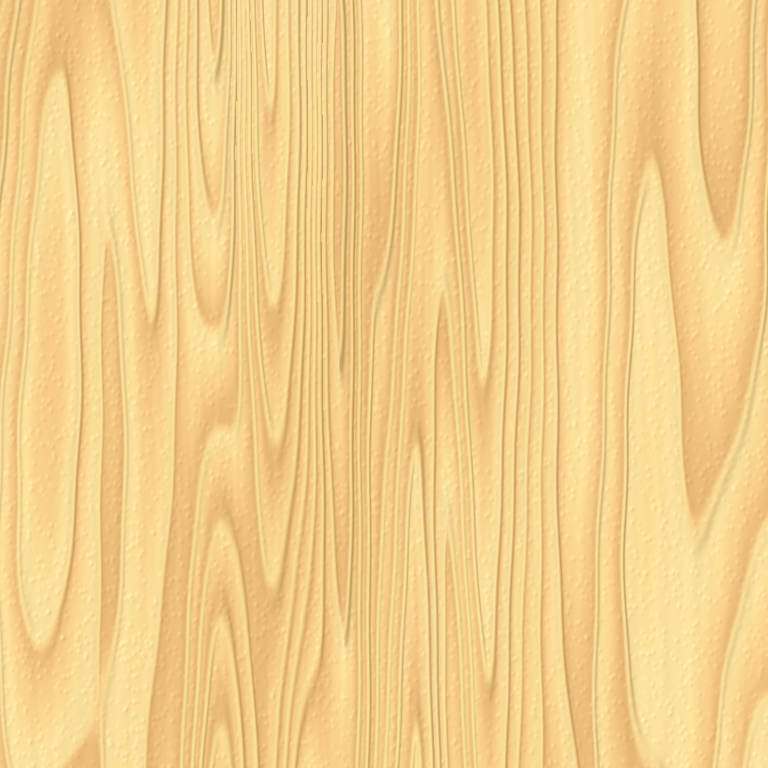
Write a Shadertoy shader that draws this texture.

```glsl
// Pale pine board with long vertical grain, embossed ridges and small raised pores.
#define WAVES 16             // sines layered into the growth rings
#define RING_GAIN 16.5       // how many rings cross the board
#define STRETCH 7.0          // length of the grain against its width
#define RIDGE_WIDTH 0.0021
#define SHADOW_WIDTH 0.0015
#define PORE_CELLS 118.0
#define PORE_RELIEF 0.19
#define ORANGE vec3(0.922, 0.735, 0.475)
#define HONEY vec3(0.978, 0.812, 0.550)
#define CREAM vec3(0.986, 0.885, 0.612)
#define RIDGE_COLOR vec3(0.995, 0.905, 0.625)
#define SHADOW_COLOR vec3(0.700, 0.550, 0.310)

const float TAU = 6.28318;

float hash(vec2 p) {
    vec3 q = fract(vec3(p.xyx) * 0.1031);
    q += dot(q, q.yzx + 33.33);
    return fract((q.x + q.y) * q.z);
}

// Layered sines: ring height in x, its slope across and along the board in yz.
vec3 growthField(vec2 p) {
    vec3 field = vec3(0.0);
    for (int i = 0; i < WAVES; i++) {
        float n = float(i);
        float across = 13.0 * exp(1.7 * (n + hash(vec2(n, 3.0))) / float(WAVES));
        float along = (2.0 * hash(vec2(n, 17.0)) - 1.0) * (2.1 + 0.035 * across);
        float angle = across * p.x + along * p.y + TAU * hash(vec2(n, 41.0));
        float size = RING_GAIN / across;
        field += size * vec3(sin(angle), cos(angle) * vec2(across, along));
    }
    return field;
}

// Cellular noise: scattered domes, lit from the upper left.
float poreLight(vec2 p) {
    vec2 cell = floor(p);
    float light = 0.0;
    for (int y = -1; y <= 1; y++) {
        for (int x = -1; x <= 1; x++) {
            vec2 id = cell + vec2(x, y);
            vec2 center = id + vec2(hash(id), hash(id + 71.0));
            vec2 away = (p - center) * vec2(1.0, 0.85);
            float strength = smoothstep(0.2, 1.0, hash(id + 139.0));
            float dome = exp(-10.0 * dot(away, away));
            light += strength * dome * (dot(away, vec2(-1.6, 1.1)) + 0.05);
        }
    }
    return light;
}

void mainImage(out vec4 fragColor, in vec2 fragCoord) {
    vec2 uv = fragCoord / iResolution.xy;

    // Gentle waver of the fibres, and grain packed tighter near the heart
    vec2 p = uv;
    p.x += 0.003 * sin(7.0 * uv.y + 9.0 * uv.x) + 0.001 * sin(29.0 * uv.y + 31.0 * uv.x);
    float heart = TAU * (uv.x - 0.45);
    p.x += 0.07 * sin(heart);

    // Signed distance to the nearest ring edge
    vec3 field = growthField(p);
    field.y *= 1.0 + 0.07 * TAU * cos(heart);
    float ring = floor(field.x + 0.5);
    float offset = field.x - ring;
    float slope = length(vec2(field.y, STRETCH * field.z)) + 0.5;
    float steep = abs(field.y) / slope;
    float edge = offset / slope * sign(field.y);

    // Sawtooth tone: each ring fades from orange to cream
    float soft = clamp(0.002 * slope, 0.05, 0.35);
    float saw = offset + 0.5 - smoothstep(-soft, soft, offset);
    float broad = sin(5.0 * uv.x + 3.0 * sin(2.3 * uv.y + 1.0))
                + sin(11.0 * uv.x - 4.0 * uv.y + 2.0);
    float tone = 0.55 + 1.15 * saw + 0.13 * broad;
    vec3 color = mix(ORANGE, HONEY, smoothstep(0.0, 0.5, tone));
    color = mix(color, CREAM, smoothstep(0.4, 0.95, tone));

    // Fine fibre streaks
    float streak = sin(310.0 * p.x + 3.0 * sin(4.0 * uv.y + 20.0 * uv.x))
                 * sin(137.0 * p.x + 5.0 * uv.y);
    color += 0.012 * streak;

    // Raised pores
    color += PORE_RELIEF * poreLight(uv * PORE_CELLS) * vec3(0.7, 1.0, 1.0);

    // Lit ridge with a thin shadow on its right, varied from ring to ring
    float ridge = exp(-pow(abs(edge) / RIDGE_WIDTH, 2.0));
    float shade = exp(-pow(abs(edge - 1.5 * RIDGE_WIDTH) / SHADOW_WIDTH, 2.0));
    float hollow = exp(-pow(abs(edge) / (3.0 * RIDGE_WIDTH), 2.0));
    float ridgeAmount = mix(0.7, 1.0, hash(vec2(ring, 5.0))) * steep;
    float shadeAmount = mix(0.2, 0.85, pow(hash(vec2(ring, sign(field.y) + 9.0)), 1.6)) * steep;
    color *= 1.0 - vec3(0.035, 0.06, 0.07) * hollow * steep;
    color = mix(color, RIDGE_COLOR, ridge * ridgeAmount);
    color = mix(color, SHADOW_COLOR, shade * shadeAmount);

    fragColor = vec4(clamp(color, 0.0, 1.0), 1.0);
}
```
